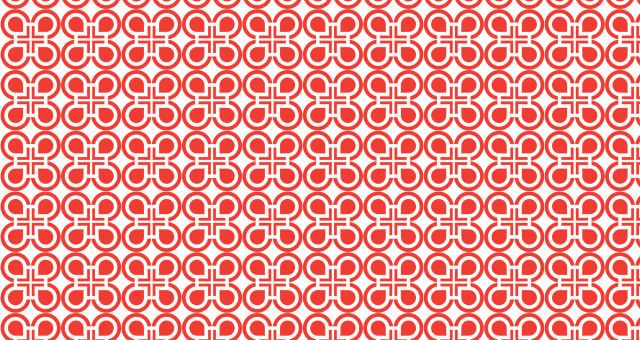
Reproduce this pattern procedurally as a WebGL 2 fragment shader.

```glsl
#version 300 es
precision highp float;
// Draws a red and white lattice of four-drop knots with ringed drops around a split cross.

uniform vec2 u_resolution;
out vec4 fragColor;

const vec3 RED = vec3(0.94, 0.24, 0.20);
const vec3 WHITE = vec3(1.0);

// Tile size and lower left offset, in canvas heights
const vec2 TILE_SIZE = vec2(0.1778, 0.1787);
const vec2 TILE_ORIGIN = vec2(0.0012, 0.0797);

// Sizes within a quarter tile, whose half width is 1
const float DROP_RADIUS = 0.50;
const float RING_INNER = 0.74;
const float RING_OUTER = 0.99;
const float CROSS_OUTER = 0.925;
const float LINK_HALF_WIDTH = 0.115;

// Coverage of the region where the distance is below the limit
float coverBelow(float dist, float limit, float soft) {
    return 1.0 - smoothstep(limit - soft, limit + soft, dist);
}

// Round on three sides, square toward the positive corner
float teardrop(vec2 p) {
    return min(p.x, p.y) > 0.0 ? max(p.x, p.y) : length(p);
}

// Fold a tile so that all four quarters point at its centre
vec2 foldQuarter(vec2 tile) {
    vec2 fromCentre = abs(fract(tile) * 2.0 - 1.0);
    return 1.0 - 2.0 * fromCentre;
}

// Red coverage of one quarter: drop, ring and cross corner
float quarterKnot(vec2 p, float soft) {
    float dist = teardrop(p);
    float inner = min(p.x, p.y);
    float outerEdge = inner > 0.0 ? CROSS_OUTER : RING_OUTER;

    float drop = coverBelow(dist, DROP_RADIUS, soft);
    float band = coverBelow(dist, outerEdge, soft)
               - coverBelow(dist, RING_INNER, soft);

    // White links join the bands of neighbouring drops
    float link = coverBelow(abs(inner), LINK_HALF_WIDTH, soft);
    return max(drop, band * (1.0 - link));
}

void main() {
    vec2 uv = gl_FragCoord.xy / u_resolution.y;
    vec2 tile = (uv - TILE_ORIGIN) / TILE_SIZE;
    float pixel = 4.0 / (TILE_SIZE.y * u_resolution.y);

    float ink = quarterKnot(foldQuarter(tile), 0.7 * pixel);
    fragColor = vec4(mix(WHITE, RED, ink), 1.0);
}
```
